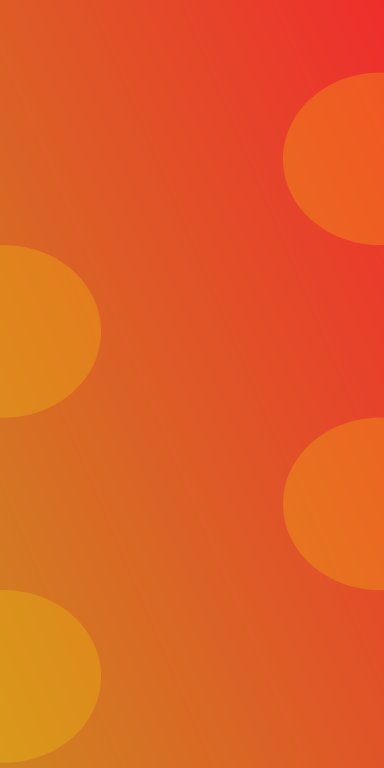
This background is drawn by a Shadertoy shader. Its source:

```glsl
// Diagonal amber-to-red gradient with translucent yellow ovals alternating along both sides.

const vec3 AMBER = vec3(0.812, 0.512, 0.130);   // lower left corner
const vec3 RED = vec3(0.935, 0.180, 0.175);     // upper right corner
const vec3 OVAL_TINT = vec3(1.0, 0.93, 0.0);
const float OVAL_OPACITY = 0.2;
const vec2 GRADIENT_WEIGHT = vec2(0.54, 0.46);  // share of each axis in the blend
const vec2 OVAL_RADIUS = vec2(0.253, 0.1123);
const float OVAL_INSET = 0.010;                 // centre distance from the side
const float FIRST_HEIGHT = 0.1193;              // centre of the lowest oval
const float OVAL_SPACING = 0.2246;
const int OVAL_COUNT = 4;

// Antialiased coverage of an axis-aligned ellipse
float ovalCoverage(vec2 uv, vec2 center) {
    vec2 p = (uv - center) / OVAL_RADIUS;
    float field = dot(p, p) - 1.0;
    vec2 slope = 2.0 * p / (OVAL_RADIUS * iResolution.xy);
    return clamp(0.5 - field / max(length(slope), 1e-5), 0.0, 1.0);
}

void mainImage(out vec4 fragColor, in vec2 fragCoord) {
    vec2 uv = fragCoord / iResolution.xy;

    // Background gradient
    vec3 color = mix(AMBER, RED, dot(uv, GRADIENT_WEIGHT));

    // Ovals, left and right in turn from the bottom up
    for (int i = 0; i < OVAL_COUNT; i++) {
        float side = mix(OVAL_INSET, 1.0 - OVAL_INSET, float(i % 2));
        vec2 center = vec2(side, FIRST_HEIGHT + OVAL_SPACING * float(i));
        color = mix(color, OVAL_TINT, OVAL_OPACITY * ovalCoverage(uv, center));
    }

    fragColor = vec4(color, 1.0);
}
```
